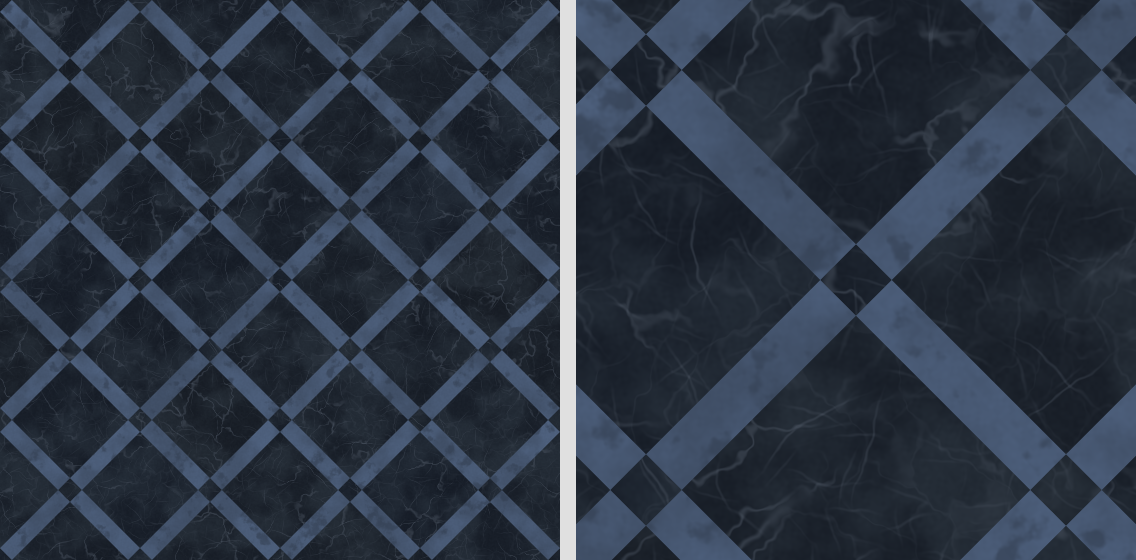
Left: the whole. Right: its middle third, enlarged.
Reproduce this pattern procedurally as a WebGL 1 fragment shader.

```glsl
precision highp float;
// Diagonal lattice of dark veined marble tiles framed by blue stone strips,
// with small dark inlays at the crossings. Each piece gets a wrapped id that
// seeds its own noise, so the floor tiles without seams.

uniform vec2 u_resolution;

const float REPEATS = 4.0;       // lattice periods across and down
const float STRIP_HALF = 0.085;  // half strip width, in lattice cells

vec2 hash2(vec2 p) {
  vec3 q = fract(p.xyx * vec3(0.1031, 0.1030, 0.0973));
  q += dot(q, q.yzx + 33.33);
  return fract((q.xx + q.yz) * q.zy);
}

mat2 rotation(float angle) {
  float c = cos(angle), s = sin(angle);
  return mat2(c, s, -s, c);
}

float valueNoise(vec2 p) {
  vec2 i = floor(p), f = fract(p);
  f = f * f * (3.0 - 2.0 * f);
  float low = mix(hash2(i).x, hash2(i + vec2(1.0, 0.0)).x, f.x);
  float high = mix(hash2(i + vec2(0.0, 1.0)).x, hash2(i + 1.0).x, f.x);
  return mix(low, high, f.y);
}

float fbm(vec2 p) {
  float sum = 0.0, amp = 0.533;
  for (int i = 0; i < 4; i++) {
    sum += amp * valueNoise(p);
    p = rotation(0.6) * p * 2.03 + 7.1;
    amp *= 0.5;
  }
  return sum;
}

// Thin lines along the borders of cellular noise.
float cracks(vec2 p, float width) {
  vec2 cell = floor(p);
  float nearest = 8.0, second = 8.0;
  for (int y = -1; y <= 1; y++) {
    for (int x = -1; x <= 1; x++) {
      vec2 id = cell + vec2(float(x), float(y));
      float d = length(id + hash2(id) - p);
      second = min(second, max(nearest, d));
      nearest = min(nearest, d);
    }
  }
  return 1.0 - smoothstep(0.0, width, second - nearest);
}

// Short, slightly bent hairlines, one per cell, fading at both ends.
float hairlines(vec2 p, float width) {
  vec2 cell = floor(p);
  float sum = 0.0;
  for (int y = -1; y <= 1; y++) {
    for (int x = -1; x <= 1; x++) {
      vec2 id = cell + vec2(float(x), float(y));
      vec2 shape = hash2(id + 19.7);
      vec2 d = rotation((shape.x - 0.5) * 2.6) * (p - id - hash2(id));
      float off = abs(d.y + (shape.y - 0.5) * 0.5 * d.x * d.x);
      float fade = 1.0 - smoothstep(0.1, 0.45 + 0.5 * shape.y, abs(d.x));
      sum += (1.0 - smoothstep(0.0, width, off)) * fade * shape.y;
    }
  }
  return min(sum, 1.0);
}

// Same id for pieces that coincide after wrapping around the canvas.
vec2 wrappedId(vec2 centre) {
  vec2 p = vec2(centre.x + centre.y, centre.x - centre.y);
  return floor(mod(2.0 * p + 0.25, 4.0 * REPEATS));
}

vec3 darkMarble(vec2 local, vec2 id) {
  vec2 seed = hash2(id + 3.3);
  vec2 p = rotation(seed.x * 6.2832) * local + seed.yx * 40.0;
  vec2 warp = vec2(fbm(p * 5.0), fbm(p * 5.0 + 31.0)) - 0.5;
  float cloud = fbm(p * 4.0 + 11.0);
  float patches = smoothstep(0.42, 0.68, fbm(p * 3.5 + 57.0));
  float veins = 0.55 * patches * cracks((p + 0.35 * warp) * vec2(2.2, 3.6), 0.10);
  veins += 0.30 * (1.0 - patches) * cloud * cracks((p + 0.25 * warp) * vec2(7.0, 4.5), 0.13);
  veins += 0.50 * hairlines((p + 0.10 * warp) * 3.2, 0.028);
  veins += 0.32 * hairlines((p + 0.06 * warp) * 7.0 + 23.0, 0.06);
  float grain = valueNoise(p * 70.0) - 0.5;
  float tone = smoothstep(0.25, 0.75, cloud) + 0.3 * grain + 0.25 * (seed.y - 0.5);
  vec3 stone = mix(vec3(0.096, 0.118, 0.150), vec3(0.140, 0.170, 0.204), tone);
  stone += vec3(-0.004, 0.0, 0.010) * seed.x;
  return mix(stone, vec3(0.27, 0.305, 0.355), min(veins, 0.8));
}

vec3 blueStone(vec2 local, vec2 id) {
  vec2 seed = hash2(id + 8.9);
  vec2 p = local + seed * 40.0;
  float cloud = smoothstep(0.25, 0.7, fbm(p * 4.0));
  float smudge = smoothstep(0.58, 0.78, fbm(p * 9.0 + 17.0));
  float grain = valueNoise(p * 65.0) - 0.5;
  vec3 stone = mix(vec3(0.258, 0.318, 0.412), vec3(0.295, 0.365, 0.475), cloud);
  stone *= 0.96 + 0.07 * seed.x + 0.04 * grain;
  return mix(stone, vec3(0.19, 0.235, 0.305), 0.55 * smudge);
}

void main() {
  // Lattice axes run along the two diagonals.
  vec2 uv = gl_FragCoord.xy / u_resolution;
  vec2 pos = REPEATS * vec2(uv.x + uv.y, uv.x - uv.y);
  float pixel = REPEATS * 1.4142 / min(u_resolution.x, u_resolution.y);

  vec2 crossing = floor(pos + 0.5);
  vec2 middle = floor(pos) + 0.5;
  vec2 dist = abs(pos - crossing);

  // Strips cover exactly one of the two line directions.
  vec2 on = 1.0 - smoothstep(-0.6 * pixel, 0.6 * pixel, dist - STRIP_HALF);
  float strip = on.x + on.y - 2.0 * on.x * on.y;

  bool inlay = max(dist.x, dist.y) < STRIP_HALF;
  vec2 darkCentre = inlay ? crossing : middle;
  vec2 blueCentre = dist.x < dist.y ? vec2(crossing.x, middle.y) : vec2(middle.x, crossing.y);

  vec3 dark = darkMarble(pos - darkCentre, wrappedId(darkCentre));
  vec3 blue = blueStone(pos - blueCentre, wrappedId(blueCentre));
  gl_FragColor = vec4(mix(dark, blue, strip), 1.0);
}
```
